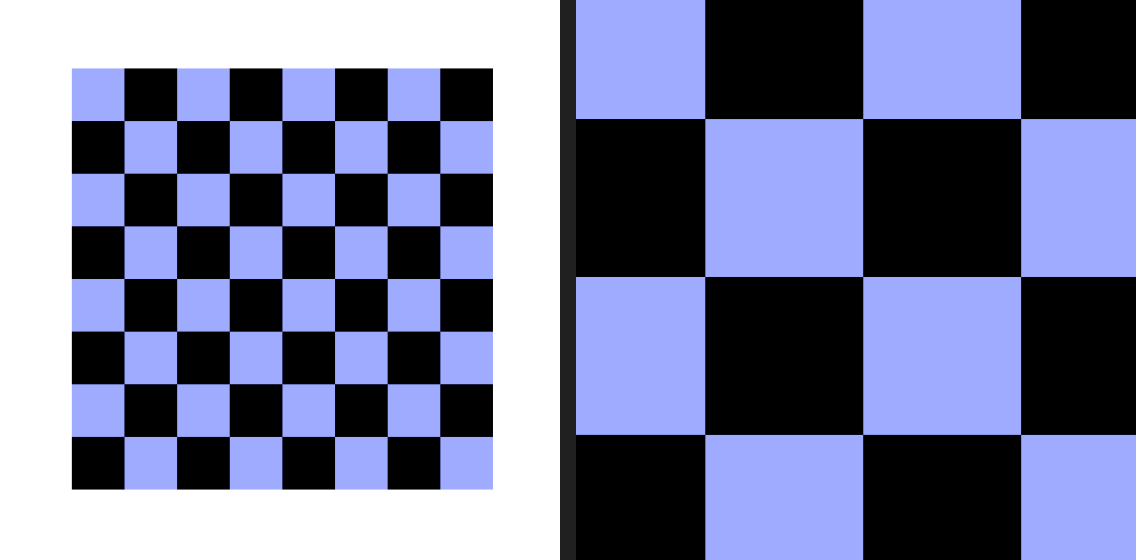
Left: the whole. Right: its middle third, enlarged.
Give the GLSL for this pattern, as a Shadertoy shader.

```glsl
// Signed distance to the nearest cell border, alternating in sign per cell
vec2 alternatingCells(vec2 p) {
    return 0.5 - abs(mod(p + 0.5, 2.0) - 1.0);
}

void mainImage(out vec4 fragColor, in vec2 fragCoord) {
    // Board coordinates: one unit per square, origin at the board centre
    const float cellSize = 0.094;
    vec2 uv = fragCoord / iResolution.xy;
    vec2 board = (uv - vec2(0.5043, 0.5018)) / cellSize;
    vec2 pixel = 1.0 / (iResolution.xy * cellSize);

    // Eight by eight checker; clamping keeps the outer squares whole at the rim
    vec2 inside = clamp(board, -3.5, 3.5);
    vec2 wave = clamp(2.0 * alternatingCells(inside) / pixel, -1.0, 1.0);
    float blueAmount = 0.5 - 0.5 * wave.x * wave.y;

    // Seams between squares fade through a deeper blue
    vec3 color = vec3(0.62, 0.67, 1.0) * pow(vec3(blueAmount), vec3(1.2, 1.2, 1.0));

    // White margin around the board
    vec2 coverage = clamp((4.0 - abs(board)) / pixel + 0.5, 0.0, 1.0);
    color = mix(vec3(1.0), color, coverage.x * coverage.y);

    fragColor = vec4(color, 1.0);
}
```
